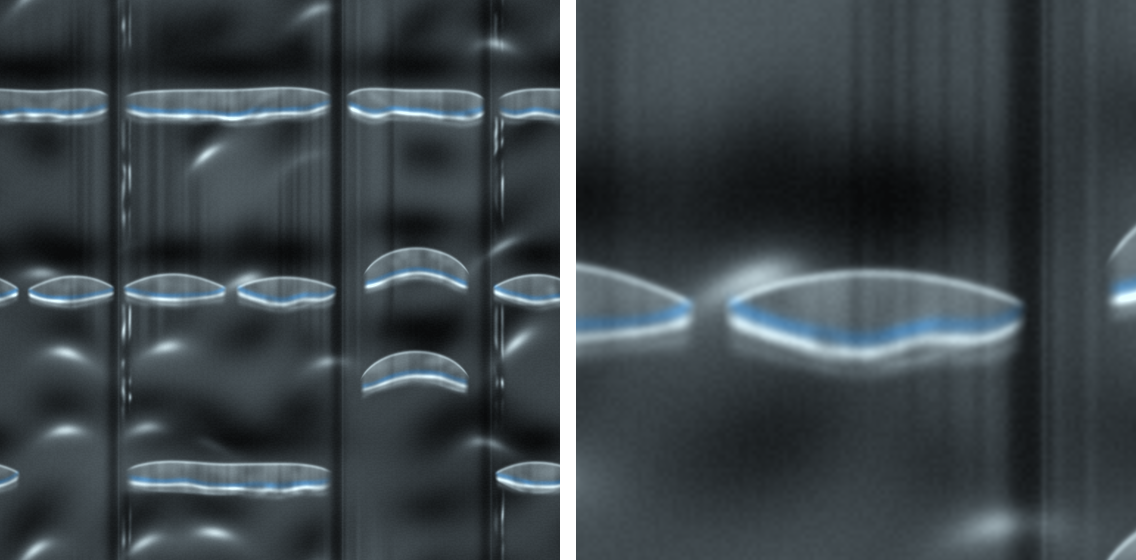
Left, the full canvas; right, a detail of the centre.
This texture is drawn by a Shadertoy shader. Its source:

```glsl
float hash(vec2 p) {
    return fract(sin(dot(p, vec2(127.1, 311.7))) * 43758.5453);
}

// Value noise that tiles over the unit square with n cells
float noise(vec2 p, vec2 n) {
    p *= n;
    vec2 i = floor(p), f = fract(p);
    f = f * f * (3.0 - 2.0 * f);
    vec2 a = mod(i, n), b = mod(i + 1.0, n);
    return mix(mix(hash(a), hash(vec2(b.x, a.y)), f.x),
               mix(hash(vec2(a.x, b.y)), hash(b), f.x), f.y);
}

vec2 wrap(vec2 d) { return fract(d + 0.5) - 0.5; }

float bell(float x, float width) { return exp(-x * x / (width * width)); }

float spot(vec2 d, vec2 radius) { return exp(-dot(d / radius, d / radius)); }

// Dark cushions with a tilted glint under each
float cushions(vec2 p, float light) {
    vec2 cell = floor(p * 6.0);
    float glow = 0.0;
    for (int j = -1; j <= 1; j++)
    for (int i = -1; i <= 1; i++) {
        vec2 o = cell + vec2(i, j), id = mod(o, 6.0);
        vec2 jitter = vec2(hash(id + 3.1), hash(id + 7.7));
        vec2 center = (o + 0.2 + 0.6 * jitter) / 6.0;
        vec2 d = p - center;
        d.y += d.x * (hash(id + 1.3) - 0.2) * 0.9;
        light *= 1.0 - 0.6 * spot(d, vec2(0.07, 0.05));
        float lit = step(0.4, hash(id + 5.9)) * step(0.13, abs(fract(center.x) - 0.74));
        d.y -= 0.047 + 5.0 * d.x * d.x;
        glow += lit * (0.45 * spot(d, vec2(0.026, 0.009)) + 0.2 * spot(d, vec2(0.05, 0.022)));
    }
    return light + glow;
}

void mainImage(out vec4 fragColor, in vec2 fragCoord) {
    vec2 p = fragCoord / iResolution.xy;
    p.y = 1.0 - p.y;
    vec2 warp = vec2(noise(p, vec2(9.0)), noise(p + 0.37, vec2(9.0))) - 0.5;
    float seam[4] = float[](0.21, 0.61, 0.875, 1.21);
    float blue = 0.0;

    // Cushioned metal with brushed vertical panels
    float light = cushions(p + 0.025 * warp, 0.25 + 0.12 * noise(p, vec2(5.0)));
    float streak = 0.6 * noise(vec2(p.x, 0.5), vec2(70.0, 1.0))
                 + 0.4 * noise(vec2(p.x, 0.5), vec2(150.0, 1.0));
    float panel = smoothstep(0.5, 0.72, noise(p + vec2(0.17, 0.24), vec2(5.0, 3.0)));
    light = mix(light, 0.17 + 0.2 * streak, 0.85 * panel);

    // Column seams with broken strips of glass
    float v = fract((p.y - 0.157) * 3.0);
    float below = smoothstep(0.14, 0.2, v) * smoothstep(0.85, 0.65, v);
    for (int c = 0; c < 3; c++) {
        float x = wrap(vec2(p.x - seam[c], 0.0)).x;
        light *= 1.0 - 0.45 * bell(x + 0.008, 0.012);
        light += 0.06 * bell(x - 0.002, 0.002);
        if (c != 1) {
            float chip = noise(p + 0.1 * warp, vec2(64.0, 40.0));
            light *= 1.0 - 0.4 * below * bell(x - 0.016, 0.01);
            light += 0.75 * below * pow(chip, 3.0)
                   * (bell(x - 0.011, 0.004) + bell(x - 0.022, 0.003));
        }
    }

    // Ledges: straight bars, paired lenses and raised arches
    for (int row = 0; row < 3; row++)
    for (int c = 0; c < 3; c++)
    for (int side = 0; side < 2; side++) {
        bool pair = (row == 1 && c == 0) || (row > 0 && c == 2);
        if (side == 1 && (!pair || row == 2)) continue;
        bool arch = c == 1 && row > 0;
        float width = (seam[c + 1] - seam[c]) * (pair ? 0.5 : 1.0);
        float raise = c == 1 ? 0.05 * float(row * row) : 0.0;
        vec2 center = vec2(seam[c] + width * (0.5 + float(side)),
                           0.187 + float(row) / 3.0 - raise);
        vec2 d = wrap(p + 0.008 * warp - center);
        float u = d.x / (width * (arch ? 0.37 : 0.47));

        // Soft domed shadow over the ledge
        float dome = spot(vec2(u, (d.y + 0.068) / 0.038), vec2(0.95, 1.0));
        light *= 1.0 - 0.8 * dome;

        float inside = smoothstep(1.0, 0.88, abs(u));
        if (arch) d.y -= 0.035 * u * u;
        float thick = 0.028 * (pair ? 1.0 - 0.85 * u * u : 1.0 - 0.6 * pow(min(abs(u), 1.0), 6.0));
        float body = inside * smoothstep(0.003, -0.003, abs(d.y) - thick);
        float ripple = noise(p, vec2(24.0, 18.0));
        float facet = noise(p + 0.06 * warp, vec2(45.0, 60.0));
        float face = 0.36 + 0.15 * streak + 0.14 * (facet - 0.5) - 3.0 * d.y;
        light = mix(light, face, 0.9 * body);

        // Pale top rim, bright lower lip and a blue reflection
        float lip = d.y - 0.65 * thick + 0.012 * (ripple - 0.5);
        float shine = inside * (0.45 + 0.55 * facet);
        light += 0.3 * inside * bell(d.y + thick, 0.003);
        light += shine * (0.65 * bell(lip, 0.0045) + 0.22 * bell(lip - 0.01, 0.006));
        blue += shine * bell(lip + 0.008, 0.005);
    }

    // Fine grain and cool tint
    light += 0.025 * (noise(p, vec2(380.0)) - 0.5);
    light = clamp(light, 0.045, 1.0);
    vec3 color = light * mix(vec3(0.86, 1.0, 1.08), vec3(0.92, 1.0, 1.02), light);
    color += blue * vec3(-0.08, 0.1, 0.27);
    fragColor = vec4(clamp(color, 0.0, 1.0), 1.0);
}
```
